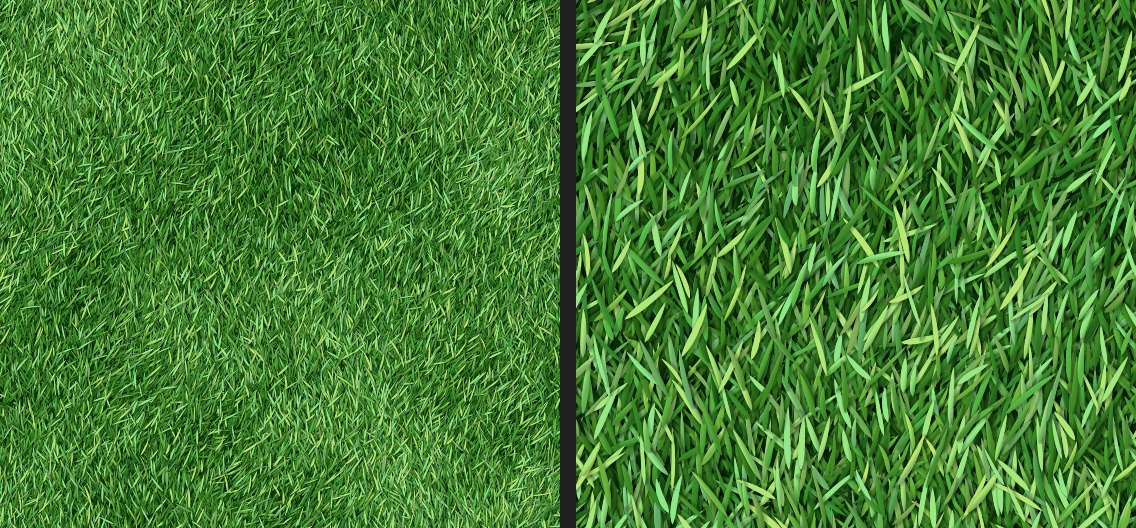
Left, the full canvas; right, a detail of the centre.
Write a Shadertoy shader that draws this texture.

```glsl
#define LAYERS 20
#define CELL 0.021
#define BLADE_LEN 0.0215
#define BLADE_WIDTH 0.0017
#define LEAN 0.2
#define SPREAD 1.15
#define SHADOW 0.24
#define PATCHES 0.14

const vec3 SOIL   = vec3(0.03, 0.19, 0.02);
const vec3 DEEP   = vec3(0.14, 0.39, 0.09);
const vec3 MID    = vec3(0.23, 0.54, 0.14);
const vec3 LIGHT  = vec3(0.38, 0.71, 0.25);
const vec3 PALE   = vec3(0.45, 0.68, 0.38);
const vec3 BRIGHT = vec3(0.64, 0.91, 0.49);

vec4 hash4(vec2 p) {
    vec4 q = fract(p.xyxy * vec4(0.1031, 0.1030, 0.0973, 0.1099));
    q += dot(q, q.wzxy + 33.33);
    return fract((q.xxyz + q.yzzw) * q.zywx);
}

// Layered sines, roughly -1..1
float waves(vec2 p) {
    float a = sin(p.x * 5.3 + 1.6 * sin(p.y * 4.1 + 0.7) + 2.4);
    float b = sin(p.y * 7.7 + 1.9 * sin(p.x * 6.2 + 2.0));
    float c = sin(p.x * 19.0 - p.y * 13.0 + 2.0 * sin(p.y * 17.0));
    return 0.4 * a + 0.35 * b + 0.25 * c;
}

// Tone 0..1 runs from shaded soil to sunlit tips
vec3 grassColor(float tone, float fade) {
    vec3 c = mix(SOIL, DEEP, smoothstep(0.03, 0.22, tone));
    c = mix(c, MID, smoothstep(0.22, 0.46, tone));
    vec3 lit = mix(LIGHT, PALE, smoothstep(0.5, 0.7, fade));
    c = mix(c, lit, smoothstep(0.46, 0.72, tone));
    return mix(c, BRIGHT, smoothstep(0.76, 0.95, tone));
}

void mainImage(out vec4 fragColor, in vec2 fragCoord) {
    vec2 uv = fragCoord / iResolution.y;
    float px = 0.55 / iResolution.y;
    vec3 color = SOIL;

    // Paint blades from the ground up
    for (int k = 0; k < LAYERS; k++) {
        float layer = float(k);
        vec2 shift = hash4(vec2(layer + 3.0, 71.0)).xy;
        vec2 home = floor(uv / CELL + shift);
        float height = pow(0.8, float(LAYERS - 1 - k));

        for (int n = 0; n < 9; n++) {
            vec2 id = home + vec2(n % 3, n / 3) - 1.0;
            vec4 place = hash4(id + layer * vec2(37.0, 59.0) + 11.0);
            vec2 center = (id + place.xy - shift) * CELL;
            vec2 d = uv - center;
            float halfLen = BLADE_LEN * mix(0.45, 1.0, place.z);
            if (dot(d, d) > halfLen * halfLen * 1.2) continue;

            // Tufts share a direction, single blades stray from it
            vec4 look = hash4(id + layer * vec2(23.0, 41.0) + 157.0);
            float angle = LEAN + 0.5 * waves(center * 1.8 + 4.0)
                        + SPREAD * (look.x + look.y - 1.0);
            float s = sin(angle), c = cos(angle);
            vec2 q = vec2(c * d.x - s * d.y, s * d.x + c * d.y);
            float along = q.y / halfLen;
            q.x += (place.w - 0.5) * 0.003 * along * along;

            // Slim straight blade, narrowing late towards the tip
            float taper = 1.0 - along * along * abs(along);
            float width = BLADE_WIDTH * mix(0.65, 1.2, look.w)
                        * taper * (1.0 - 0.25 * along);
            float ends = 1.0 - smoothstep(0.92, 1.0, abs(along));
            float blade = ends * (1.0 - smoothstep(-px, px, abs(q.x) - width));
            float shade = ends * (1.0 - smoothstep(0.0, 0.0022,
                          abs(q.x - 0.0007) - width));

            // Broad patches and smaller tufts vary the light
            float tone = 0.48 * height + 0.76 * look.z - 0.06
                       + PATCHES * waves(center)
                       + 0.4 * PATCHES * waves(center.yx * 3.1 + 2.0)
                       + 0.1 * along - 0.08 * q.x / BLADE_WIDTH;
            vec3 tint = vec3(0.85 + 0.3 * place.w, 1.0, 1.1 - 0.2 * place.w);
            float fade = fract(look.w * 7.0 + place.z);
            color *= 1.0 - SHADOW * shade;
            color = mix(color, grassColor(tone, fade) * tint, blade);
        }
    }
    fragColor = vec4(color, 1.0);
}
```
